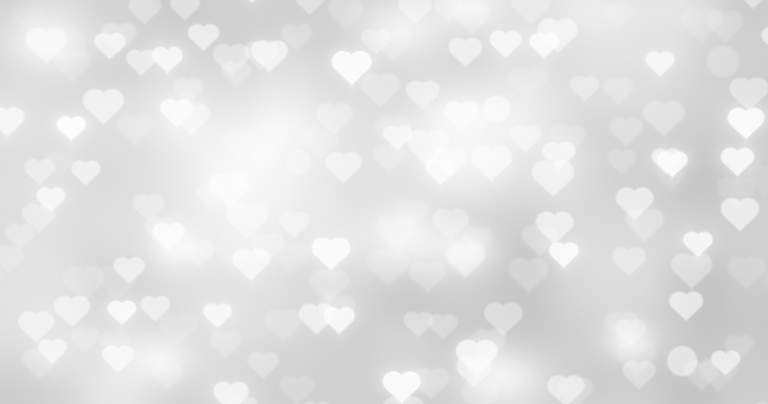
A WebGL 2 fragment shader for this background:

```glsl
#version 300 es
precision highp float;

uniform vec2 u_resolution;
out vec4 fragColor;

const float WHITE = 0.99;

vec4 hash4(vec2 cell, float seed) {
    vec4 q = fract(vec4(cell.xyx, cell.y + seed) * vec4(0.1031, 0.1030, 0.0973, 0.1099) + seed * 0.137);
    q += dot(q, q.wzxy + 33.33);
    return fract((q.xxyz + q.yzzw) * q.zywx);
}

float valueNoise(vec2 p, float seed) {
    vec2 cell = floor(p);
    vec2 f = fract(p);
    f = f * f * f * (f * (f * 6.0 - 15.0) + 10.0);
    float low = mix(hash4(cell, seed).x, hash4(cell + vec2(1, 0), seed).x, f.x);
    float high = mix(hash4(cell + vec2(0, 1), seed).x, hash4(cell + vec2(1, 1), seed).x, f.x);
    return mix(low, high, f.y);
}

float softSpot(vec2 p, vec2 center, vec2 radius) {
    vec2 d = (p - center) / radius;
    return exp(-dot(d, d));
}

// Signed distance to an upright heart centred on the origin
float heartDistance(vec2 p, float size) {
    p = vec2(abs(p.x), p.y * 1.06) / size + vec2(0.0, 0.55);
    if (p.x + p.y > 1.0) return (length(p - vec2(0.25, 0.75)) - 0.35355) * size;
    vec2 toNotch = p - vec2(0.0, 1.0);
    vec2 toSide = p - 0.5 * max(p.x + p.y, 0.0);
    return sqrt(min(dot(toNotch, toNotch), dot(toSide, toSide))) * sign(p.x - p.y) * size;
}

// Smooth grey backdrop with broad lights and shadows
float backdrop(vec2 p) {
    float tone = 0.815;
    tone += 0.11 * softSpot(p, vec2(0.62, 0.58), vec2(0.5, 0.3));
    tone += 0.07 * softSpot(p, vec2(1.35, 0.85), vec2(0.45, 0.35));
    tone += 0.05 * softSpot(p, vec2(0.25, 0.15), vec2(0.5, 0.25));
    tone -= 0.05 * softSpot(p, vec2(1.8, 0.15), vec2(0.35, 0.25));
    tone += 0.10 * (valueNoise(p * 3.2, 4.0) - 0.45);
    tone += 0.05 * (valueNoise(p * 7.0, 9.0) - 0.5);
    return tone;
}

// Blurred white lights
float addLights(float tone, vec2 p, float cellSize, float density, float seed) {
    vec2 home = floor(p / cellSize);
    for (int y = -1; y <= 1; y++)
    for (int x = -1; x <= 1; x++) {
        vec2 cell = home + vec2(x, y);
        vec4 rnd = hash4(cell, seed);
        vec2 center = (cell + 0.2 + 0.6 * rnd.xy) * cellSize;
        float radius = cellSize * mix(0.2, 0.38, rnd.z);
        float glow = softSpot(p, center, vec2(1.25, 0.9) * radius);
        tone = mix(tone, WHITE, 0.75 * glow * step(rnd.w, density));
    }
    return tone;
}

// Scattered translucent hearts, with a few round discs among them
float addHearts(float tone, vec2 p, float cellSize, float density, vec2 opacity,
                float blur, float halo, float seed) {
    vec2 home = floor(p / cellSize);
    for (int y = -1; y <= 1; y++)
    for (int x = -1; x <= 1; x++) {
        vec2 cell = home + vec2(x, y);
        vec4 place = hash4(cell, seed);
        vec4 look = hash4(cell, seed + 17.0);
        float clumping = 0.5 + valueNoise(cell * 0.45, seed + 5.0);
        if (place.z > density * clumping) continue;

        vec2 q = p - (cell + 0.1 + 0.8 * place.xy) * cellSize;
        float size = mix(0.06, 0.087, look.x * look.x);
        float d = look.z < 0.04 ? length(q) - 0.5 * size : heartDistance(q, size);
        float alpha = mix(opacity.x, opacity.y, look.y);
        float shape = 1.0 - smoothstep(-blur, blur, d);
        float glow = halo * alpha * alpha * exp(-max(d, 0.0) / 0.018);
        tone = mix(tone, WHITE, alpha * max(shape, glow));
    }
    return tone;
}

void main() {
    vec2 p = gl_FragCoord.xy / u_resolution.y;
    float pixel = 1.0 / u_resolution.y;

    float tone = backdrop(p);
    tone = addLights(tone, p, 0.27, 0.34, 21.0);

    // Faint distant hearts, then mid ones, then bright ones
    tone = addHearts(tone, p, 0.125, 0.55, vec2(0.10, 0.35), 0.004 + pixel, 0.0, 3.0);
    tone = addHearts(tone, p, 0.135, 0.45, vec2(0.30, 0.65), 0.002 + pixel, 0.15, 41.0);
    tone = addHearts(tone, p, 0.160, 0.42, vec2(0.65, 1.00), 0.002 + pixel, 0.45, 77.0);

    fragColor = vec4(vec3(clamp(tone, 0.0, 1.0)), 1.0);
}
```
